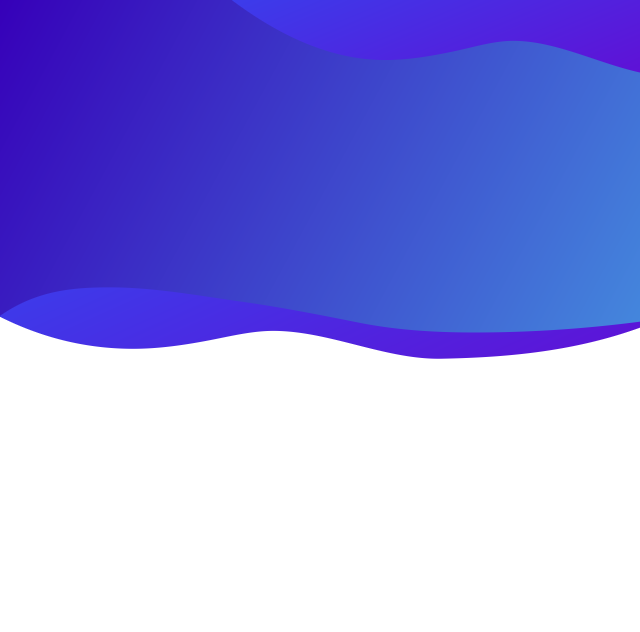
Give the GLSL for this background, as a Shadertoy shader.

```glsl
// Layered fluid waves hanging from the top of a plain white page.
// Each layer is filled with a slanted two-colour gradient and ends at a smooth
// edge, a cubic Hermite curve through a few knots (x, height, slope).

#define PAGE_COLOR   vec3(1.0)
#define INDIGO       vec3(0.212, 0.0, 0.725)
#define SKY_BLUE     vec3(0.268, 0.53, 0.865)
#define ROYAL_BLUE   vec3(0.235, 0.235, 0.92)
#define VIOLET       vec3(0.37, 0.07, 0.84)
#define BODY_AXIS    vec2(0.78, 0.422)
#define LOWER_AXIS   vec2(0.80, 1.79)
#define UPPER_AXIS   vec2(1.10, 2.65)
#define LOWER_START  vec2(0.0, 0.449)
#define UPPER_START  vec2(0.362, 0.0)

const int KNOTS = 6;

// Cubic Hermite curve between two knots
float hermite(float x, vec3 a, vec3 b) {
    float width = b.x - a.x;
    float t = (x - a.x) / width;
    float s = 1.0 - t;
    float blend = t * t * (3.0 - 2.0 * t);
    return mix(a.y, b.y, blend) + width * t * s * (a.z * s - b.z * t);
}

// Height of a wave edge at x
float waveEdge(float x, vec3 knots[KNOTS]) {
    float y = knots[0].y;
    for (int i = 0; i < KNOTS - 1; i++) {
        if (x >= knots[i].x) y = hermite(x, knots[i], knots[i + 1]);
    }
    return y;
}

// Smooth coverage of the area above a wave edge
float coverAbove(vec2 p, vec3 knots[KNOTS]) {
    float pixel = 1.0 / iResolution.x;
    float slope = (waveEdge(p.x + pixel, knots) - waveEdge(p.x - pixel, knots)) / (2.0 * pixel);
    float dist = (waveEdge(p.x, knots) - p.y) / length(vec2(1.0, slope));
    return clamp(dist / pixel + 0.5, 0.0, 1.0);
}

vec3 slantedGradient(vec2 offset, vec2 axis, vec3 from, vec3 to) {
    return mix(from, to, clamp(dot(offset, axis), 0.0, 1.0));
}

void mainImage(out vec4 fragColor, in vec2 fragCoord) {
    // Unit: canvas width, measured down from the top left
    vec2 p = vec2(fragCoord.x, iResolution.y - fragCoord.y) / iResolution.x;

    vec3 lowerKnots[KNOTS] = vec3[KNOTS](
        vec3(0.0, 0.495, 0.5), vec3(0.208, 0.545, 0.0), vec3(0.3255, 0.532, -0.19),
        vec3(0.427, 0.517, 0.0), vec3(0.69, 0.5605, -0.02), vec3(1.0, 0.512, -0.36));
    vec3 bodyKnots[KNOTS] = vec3[KNOTS](
        vec3(0.0, 0.4935, -0.7), vec3(0.172, 0.449, 0.0), vec3(0.3776, 0.4714, 0.14),
        vec3(0.56, 0.504, 0.2), vec3(0.742, 0.5195, 0.0), vec3(1.0, 0.5026, -0.13));
    vec3 upperKnots[KNOTS] = vec3[KNOTS](
        vec3(0.0, -0.271, 0.75), vec3(0.362, 0.0, 0.75), vec3(0.6016, 0.0938, 0.0),
        vec3(0.7096, 0.0801, -0.21), vec3(0.802, 0.0638, 0.0), vec3(1.0, 0.1133, 0.22));

    // Layer fills
    vec3 lowerFill = slantedGradient(p - LOWER_START, LOWER_AXIS, ROYAL_BLUE, VIOLET);
    vec3 bodyFill = slantedGradient(p, BODY_AXIS, INDIGO, SKY_BLUE);
    vec3 upperFill = slantedGradient(p - UPPER_START, UPPER_AXIS, ROYAL_BLUE, VIOLET);

    // Stack from back to front
    vec3 color = PAGE_COLOR;
    color = mix(color, lowerFill, coverAbove(p, lowerKnots));
    color = mix(color, bodyFill, coverAbove(p, bodyKnots));
    color = mix(color, upperFill, coverAbove(p, upperKnots));
    fragColor = vec4(color, 1.0);
}
```
